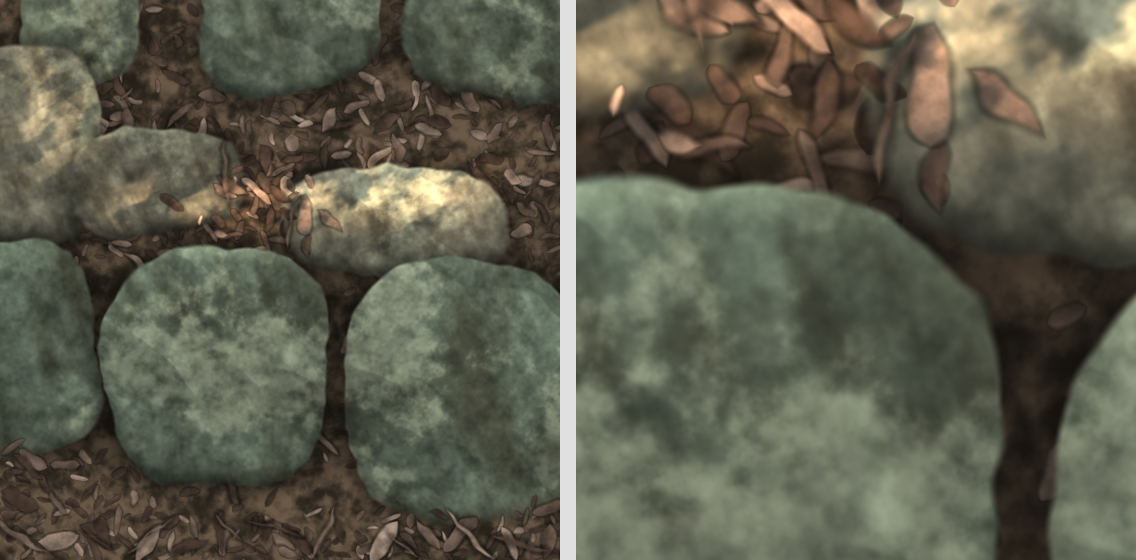
Left, the full canvas; right, a detail of the centre.
This texture is drawn by a three.js fragment shader. Its source:

```glsl
// Mossy dry-stone wall: three courses of rounded grey-green stones over dark soil.
// Stones are noise-warped superellipses; leaf scraps and twigs are ragged lens shapes
// scattered on jittered grids; dappled sun warms a band across the middle.
varying vec2 vUv;

const vec3 SOIL_DARK = vec3(0.16, 0.14, 0.11);
const vec3 SOIL_LIGHT = vec3(0.42, 0.35, 0.28);
const vec3 STONE_DARK = vec3(0.25, 0.26, 0.21);
const vec3 STONE_MOSS = vec3(0.36, 0.41, 0.35);
const vec3 STONE_WARM = vec3(0.45, 0.42, 0.36);
const vec3 LICHEN = vec3(0.50, 0.52, 0.44);
const vec3 LEAF_DARK = vec3(0.24, 0.19, 0.16);
const vec3 LEAF_TAN = vec3(0.60, 0.52, 0.46);
const vec3 SUN_TINT = vec3(1.10, 0.98, 0.87);
const float SUN_GAIN = 0.85;
const float EDGE_SOFT = 0.0035;
const float ROUGHNESS = 0.03;
const float GRAIN = 0.62;

float hash(vec2 p) {
  vec3 q = fract(p.xyx * 0.1031);
  q += dot(q, q.yzx + 33.33);
  return fract((q.x + q.y) * q.z);
}

float noise(vec2 p) {
  vec2 i = floor(p), f = fract(p);
  f = f * f * (3.0 - 2.0 * f);
  return mix(mix(hash(i), hash(i + vec2(1, 0)), f.x),
             mix(hash(i + vec2(0, 1)), hash(i + 1.0), f.x), f.y);
}

float fbm(vec2 p) {
  float sum = 0.0, amp = 0.53;
  for (int k = 0; k < 4; k++) {
    sum += amp * noise(p);
    p = mat2(1.6, 1.2, -1.2, 1.6) * p + 17.0;
    amp *= 0.5;
  }
  return sum;
}

vec2 turn(vec2 p, float a) {
  float c = cos(a), s = sin(a);
  return vec2(c * p.x + s * p.y, c * p.y - s * p.x);
}

// Chance of litter at a point: behind the stones, or lying in front of them
float litterCover(vec2 p, bool front) {
  if (front) {
    float bank = 0.07 + 0.12 * smoothstep(0.38, 0.05, p.x) + 0.03 * smoothstep(0.85, 1.0, p.x);
    vec2 pocket = (p - vec2(0.46, 0.645)) / vec2(0.11, 0.07);
    return smoothstep(0.03, -0.03, p.y - bank) + 0.8 * exp(-dot(pocket, pocket));
  }
  return 0.3 + 0.7 * smoothstep(0.52, 0.58, p.y) * smoothstep(0.88, 0.78, p.y);
}

// Scraps or twigs on a jittered grid; slim is half width over half length
void scatter(inout vec3 col, vec2 p, float cells, float slim, float seed, bool front) {
  vec2 ragged = p + 0.010 * (vec2(noise(p * 45.0 + seed), noise(p * 45.0 - seed)) - 0.5);
  vec2 home = floor(ragged * cells);
  for (int y = -1; y <= 1; y++) for (int x = -1; x <= 1; x++) {
    vec2 id = home + vec2(x, y), key = id + seed;
    vec2 centre = id + 0.5 + 0.6 * (vec2(hash(key), hash(key + 7.3)) - 0.5);
    if (hash(key + 31.7) > 0.85 * litterCover(centre / cells, front)) continue;
    vec2 q = turn(ragged * cells - centre, 6.283 * hash(key + 3.1));
    float len = mix(0.25, 0.6, hash(key + 11.9));
    q.y += 0.5 * q.x * q.x * (hash(key + 5.7) - 0.5);
    float along = pow(abs(q.x) / len, mix(2.0, 6.0, hash(key + 23.1)));
    float d = abs(q.y) - len * slim * mix(0.6, 1.3, hash(key + 41.3)) * (1.0 - along);
    float soft = EDGE_SOFT * cells * 0.8;
    float tone = hash(key + 19.3);
    vec3 leaf = mix(LEAF_DARK, LEAF_TAN, tone * tone);
    leaf *= 0.65 + 0.7 * fbm(p * 70.0) + 0.8 * q.y;
    col *= 1.0 - 0.35 * smoothstep(0.1, 0.0, d);
    col = mix(col, leaf, smoothstep(soft, -soft, d));
  }
}

// One course: x and y as polynomials of the column, half sizes growing along it
void course(inout vec3 col, vec2 p, vec2 warp, vec3 xs, vec4 ys, vec2 widths, float warmth, float row) {
  for (int k = 0; k < 3; k++) {
    float i = float(k);
    vec2 key = vec2(i * 13.0 + 5.0, row * 29.0 + 3.0);
    vec2 centre = vec2(xs.x + i * (xs.y + i * xs.z), ys.x + i * ys.y);
    vec2 size = vec2(widths.x + i * widths.y, max(ys.z + i * ys.w, 0.095));
    vec2 q = turn(p - centre, 0.24 * (hash(key) - 0.5) + 0.1 * warmth);
    vec2 v = (q + warp) / size;
    vec2 a = pow(abs(v), vec2(2.9));
    float d = (pow(a.x + a.y, 1.0 / 2.9) - 1.0) * min(size.x, size.y);
    col *= mix(0.66, 1.0, smoothstep(-0.005, 0.035, d));
    if (d > EDGE_SOFT * 2.0) continue;

    // Mottled, gritty surface with lichen, tilted facets and rounded shading
    vec2 s = q + key;
    float mottle = fbm(s * 8.0);
    float streak = fbm(turn(s, 0.3) * vec2(34.0, 9.0));
    float grit = fbm(s * 48.0) - 0.5;
    vec3 stone = mix(STONE_DARK, STONE_MOSS, smoothstep(0.2, 0.66, 0.55 * mottle + 0.45 * streak));
    stone = mix(stone, STONE_WARM * (0.5 + 0.85 * streak), 0.75 * warmth);
    float patches = smoothstep(0.53, 0.70, fbm(s * 6.0 + 40.0) + 0.05 * v.y + 0.3 * grit);
    stone = mix(stone, LICHEN, 0.6 * patches);
    float facet = fbm(turn(s, -0.5) * vec2(5.0, 11.0) + 0.05 * streak);
    stone *= 1.0 + 0.16 * (smoothstep(0.44, 0.49, facet) - 0.6);
    stone *= 1.0 + GRAIN * grit + 0.12 * (noise(s * 150.0) - 0.5);
    float rim = smoothstep(-0.028, 0.0, d);
    stone *= 1.0 + 0.10 * v.y + rim * (0.26 * v.y - 0.10);
    col = mix(col, stone, smoothstep(EDGE_SOFT, -EDGE_SOFT, d));
  }
}

float sunlight(vec2 p) {
  float band = exp(-pow((p.y - 0.64 - 0.06 * (p.x - 0.5)) / 0.055, 2.0));
  band *= smoothstep(0.14, 0.28, p.x) * smoothstep(0.95, 0.78, p.x);
  vec2 side = (p - vec2(0.10, 0.80)) / vec2(0.08, 0.13);
  float dapple = smoothstep(0.36, 0.58, fbm(turn(p, 0.5) * vec2(15.0, 26.0)));
  return (band + 0.7 * exp(-dot(side, side))) * dapple;
}

void main() {
  vec2 p = vUv;
  vec2 warp = ROUGHNESS * (vec2(fbm(p * 5.0), fbm(p * 5.0 + 50.0)) - 0.5) * 2.0;
  warp += 0.005 * (noise(p * 45.0) - 0.5);

  // Crumbly soil, darkest in the gaps of the lower course
  float crumbs = 0.45 * fbm(p * 20.0) + 0.55 * fbm(p * 58.0);
  vec3 soil = mix(SOIL_DARK, SOIL_LIGHT, smoothstep(0.28, 0.72, crumbs));
  vec3 col = soil;
  scatter(col, p, 11.0, 0.16, 61.0, false);
  scatter(col, p, 30.0, 0.40, 71.0, false);
  scatter(col, p, 20.0, 0.30, 83.0, false);
  col *= mix(0.72, 1.0, smoothstep(0.46, 0.58, p.y) + smoothstep(0.2, 0.1, p.y));

  // Courses from back to front
  course(col, p, warp, vec3(0.14, 0.35, 0.02), vec4(0.98, -0.01, 0.14, 0.0), vec2(0.11, 0.05), 0.15, 2.0);
  course(col, p, warp, vec3(0.05, 0.13, 0.10), vec4(0.74, -0.07, 0.19, -0.11), vec2(0.12, 0.04), 0.9, 1.0);
  course(col, p, warp, vec3(0.0, 0.36, 0.03), vec4(0.38, -0.04, 0.19, 0.025), vec2(0.185, 0.015), 0.0, 0.0);

  // Litter banked against the foot of the wall
  float bank = clamp(litterCover(p, true), 0.0, 1.0);
  col = mix(col, soil, 0.8 * bank * step(p.y, 0.4));
  scatter(col, p, 32.0, 0.40, 11.0, true);
  scatter(col, p, 21.0, 0.30, 17.0, true);
  scatter(col, p, 14.0, 0.30, 29.0, true);
  scatter(col, p, 9.0, 0.06, 47.0, true);

  col *= mix(vec3(1.0), SUN_TINT * (1.0 + SUN_GAIN), sunlight(p));
  gl_FragColor = vec4(min(col, 1.0), 1.0);
}
```
